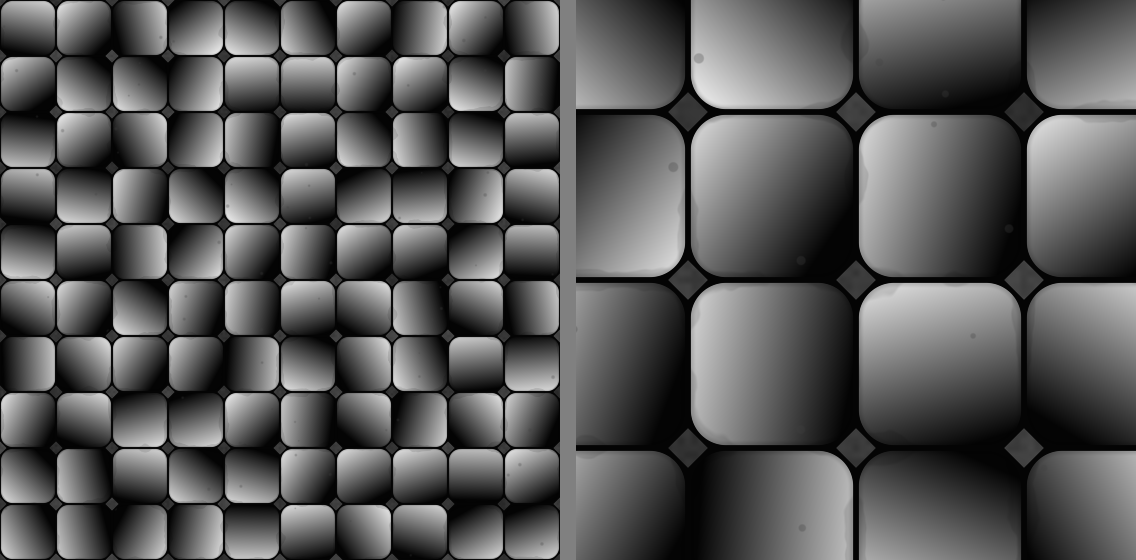
Left, the full canvas; right, a detail of the centre.
Reproduce this pattern procedurally as a Shadertoy shader.

```glsl
// Ten by ten rounded grey tiles, each with its own gradient, with small diamonds at the joints.

float hash(vec2 p) {
    return fract(sin(dot(p, vec2(127.1, 311.7))) * 43758.5453);
}

float noise(vec2 p) {
    vec2 i = floor(p), f = fract(p);
    f = f * f * (3.0 - 2.0 * f);
    return mix(mix(hash(i), hash(i + vec2(1, 0)), f.x),
               mix(hash(i + vec2(0, 1)), hash(i + vec2(1, 1)), f.x), f.y);
}

float roundedBox(vec2 p, float halfSize, float radius) {
    vec2 q = abs(p) - halfSize + radius;
    return length(max(q, 0.0)) + min(max(q.x, q.y), 0.0) - radius;
}

// Linear ramp in a random direction, with a random overall brightness
float tileShade(vec2 p, vec2 id) {
    float angle = 6.2832 * hash(id + 3.7);
    float ramp = dot(p, vec2(cos(angle), sin(angle)));
    return clamp(0.34 + 0.1 * hash(id + 19.3) + 0.8 * ramp, 0.015, 0.95);
}

// Sparse small spots: one candidate in each cell of a finer grid
float specks(vec2 p, float aa) {
    vec2 id = floor(p * 5.0);
    vec2 center = 0.3 + 0.4 * vec2(hash(id + 5.1), hash(id + 8.6));
    float radius = mix(0.05, 0.16, hash(id + 2.4));
    float d = length(fract(p * 5.0) - center) - radius;
    return step(0.96, hash(id + 41.0)) * (1.0 - smoothstep(-aa, aa, d / 5.0));
}

void mainImage(out vec4 fragColor, in vec2 fragCoord) {
    vec2 uv = fragCoord / iResolution.y * 10.0;
    float aa = 10.0 / iResolution.y;
    vec2 id = floor(uv);
    vec2 p = fract(uv) - 0.5;

    // Tile face, softly darkened at its rim
    float d = roundedBox(p, 0.483, 0.21);
    float face = tileShade(p, id);
    face *= 1.0 - 0.15 * smoothstep(-0.035, 0.0, d);

    // Uneven smudges creeping in from the edges
    float reach = 0.16 * (noise(uv * 5.0) - 0.5) + 0.025 * noise(uv * 19.0);
    face *= 1.0 - 0.11 * smoothstep(-0.012, 0.012, d + reach);
    face = mix(face, 0.25, 0.3 * specks(uv, aa));

    // Dark joints and diamond insets
    vec2 corner = floor(uv + 0.5);
    vec2 q = abs(uv - corner);
    float diamond = (q.x + q.y - 0.118) * 0.7071;
    float inset = 0.17 + 0.1 * hash(corner + 71.0) + 0.05 * (noise(uv * 24.0) - 0.5);
    float shade = mix(0.015, face, 1.0 - smoothstep(-0.6 * aa, 0.6 * aa, d));
    shade = mix(shade, inset, 1.0 - smoothstep(-0.6 * aa, 0.6 * aa, diamond));

    fragColor = vec4(vec3(shade), 1.0);
}
```
